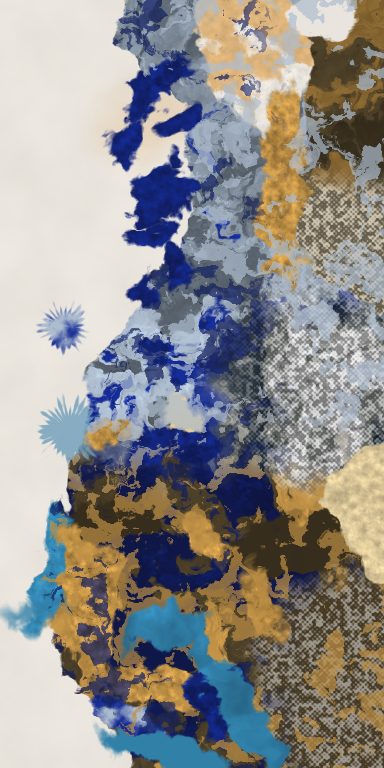
Reproduce this background procedurally as a Shadertoy shader.

```glsl
// Poured-paint abstract: white paper at left, woven gilded canvas at right,
// and a marbled spill of cobalt, teal, slate and gold between them.
// Noise-warped ellipses and strokes are layered over domain-warped marbling.
const vec3 PAPER = vec3(.915, .895, .865), CREAM = vec3(.89, .81, .62);
const vec3 COBALT = vec3(.08, .17, .58), NAVY = vec3(.06, .09, .28);
const vec3 SKY = vec3(.68, .74, .81), TEAL = vec3(.19, .50, .66);
const vec3 SLATE = vec3(.36, .40, .44), UMBER = vec3(.21, .175, .11);
const vec3 GOLD = vec3(.74, .56, .27), TAN = vec3(.86, .70, .48);

float hash(vec2 p) {
  return fract(sin(dot(p, vec2(127.1, 311.7))) * 43758.5453);
}

float noise(vec2 p) {
  vec2 i = floor(p), f = fract(p);
  f = f * f * (3. - 2. * f);
  return mix(mix(hash(i), hash(i + vec2(1, 0)), f.x),
             mix(hash(i + vec2(0, 1)), hash(i + vec2(1, 1)), f.x), f.y);
}

float fbm(vec2 p) {
  float sum = 0., amp = .52;
  for (int i = 0; i < 5; i++) {
    sum += amp * noise(p);
    p = mat2(1.6, 1.2, -1.2, 1.6) * p + 7.3;
    amp *= .5;
  }
  return sum;
}

vec2 warp(vec2 p, float scale, float amount) {
  return p + amount * (vec2(fbm(p * scale), fbm(p * scale + 31.7)) - .5);
}

// Three pigments folded together; b fills the middle
vec3 marble(vec2 p, float scale, vec3 a, vec3 b, vec3 c) {
  float n = fbm(warp(p * scale, .9, 3.5));
  vec3 col = mix(mix(a, b, smoothstep(.37, .45, n)), c, smoothstep(.55, .62, n));
  return col * (.8 + .4 * fbm(p * scale * 4. + n * 9.));
}

// Tilted ellipse mask; shape holds center and radii
float blob(vec2 p, vec4 shape, float tilt, float soft) {
  float c = cos(tilt), s = sin(tilt);
  vec2 q = mat2(c, -s, s, c) * (p - shape.xy) / shape.zw;
  return 1. - smoothstep(-soft, soft, (length(q) - 1.) * min(shape.z, shape.w));
}

void lay(inout vec3 col, vec3 pigment, vec2 p, vec4 shape, float tilt) {
  col = mix(col, pigment, blob(p, shape, tilt, .006));
}

float stroke(vec2 p, vec2 a, vec2 b, float width) {
  vec2 ab = b - a;
  float t = clamp(dot(p - a, ab) / dot(ab, ab), 0., 1.);
  return 1. - smoothstep(width - .005, width + .005, length(p - a - ab * t));
}

// Ink bloom with a feathered rim of rays
float bloom(vec2 d, float radius, float rays) {
  float rim = radius * (.55 + .13 * sin(atan(d.y, d.x) * rays) + .6 * noise(d * 45.));
  return 1. - smoothstep(rim - .01, rim + .01, length(d));
}

void mainImage(out vec4 fragColor, in vec2 fragCoord) {
  vec2 p = fragCoord / iResolution.xy * vec2(1, 2);
  vec2 w = warp(warp(p, 4., .12), 16., .1);
  float y = w.y, grain = fbm(p * 60.);
  vec3 gilt = GOLD * (.6 + .8 * grain), ink = mix(NAVY, COBALT, grain * 1.2);

  // Paper with a faint wash
  vec3 col = PAPER + .05 * (fbm(p * 9.) - .5);
  col = mix(col, TAN, .35 * blob(w, vec4(.40, 1.68, .12, .08), 0., .06));

  // Woven canvas, dark and gilded toward the top
  float weave = .5 + .5 * sin(p.x * 500.) * sin(p.y * 500.);
  float fleck = smoothstep(.3, .75, .65 * noise(p * 110.) + .35 * weave);
  vec3 cloth = mix(vec3(.40, .37, .30), vec3(.80, .76, .68), fleck);
  vec3 foil = marble(p, 8., UMBER, UMBER * 1.4, GOLD * .7);
  cloth = mix(cloth, foil, smoothstep(1.48, 1.6, y));
  float right = 1.09 - .3 * smoothstep(1.08, 1.32, y);
  col = mix(col, cloth, smoothstep(-.01, .01, w.x - right));

  // Main spill between its two edges
  float left = .32 - .22 * smoothstep(0., .45, y) + .15 * smoothstep(.5, .95, y)
    + .24 * smoothstep(1., 1.45, y) - .17 * smoothstep(1.65, 1.9, y);
  vec3 spill = marble(p, 8., COBALT, mix(SKY, SLATE, smoothstep(1.1, 1.4, y) * .5), SLATE);
  vec3 stone = marble(p, 7., SLATE * .8, vec3(.52, .53, .52), vec3(.70));
  stone += .35 * (fleck - .5) * smoothstep(.5, .75, p.x);
  spill = mix(spill, stone, smoothstep(.54, .62, w.x) * (1. - smoothstep(1.14, 1.3, y)));
  vec3 earth = marble(p, 7., NAVY, UMBER * 1.4, GOLD);
  spill = mix(earth, spill, smoothstep(.78, .92, y + .35 * max(w.x - .5, 0.)));
  float inside = smoothstep(-.006, .006, w.x - left);
  col = mix(col, spill, inside * smoothstep(-.008, .008, right - w.x));

  // Tan and gold pour at the top
  lay(col, mix(TAN, PAPER, smoothstep(.5, .65, fbm(w * 9.))) * (.9 + .2 * grain), w, vec4(.66, 1.88, .16, .22), 0.);
  lay(col, gilt, w, vec4(.74, 1.5, .06, .25), 0.);
  lay(col, gilt, w, vec4(.73, 1.28, .07, .035), 0.);
  lay(col, PAPER, w, vec4(.84, 1.98, .07, .07), .3);

  // Cobalt drops trailing down the paper
  for (float k = 0.; k < 15.; k++) {
    float h = hash(vec2(k, 3)), size = .022 + .028 * hash(vec2(k, 8));
    lay(col, ink, w, vec4(.35 + .13 * h, 1.23 + .041 * k, size, size * .9), h);
  }
  lay(col, ink, w, vec4(.43, 1.48, .07, .06), 0.);

  // Feathered blooms and teal wash on the left
  vec3 inkBlue = mix(COBALT, SKY, smoothstep(.3, .7, fbm(p * 22.)));
  col = mix(col, inkBlue, bloom(p - vec2(.165, 1.15), .06, 23.));
  col = mix(col, mix(TEAL, SKY, .5), .8 * bloom(p - vec2(.18, .88), .08, 30.));
  lay(col, TEAL * (.8 + .5 * grain), w, vec4(.125, .53, .045, .16), -.25);
  col = mix(col, TEAL, .8 * blob(w, vec4(.07, .425, .09, .02), .1, .015));

  // Navy, cream and gold folds
  lay(col, gilt, w, vec4(.31, .89, .07, .04), .4);
  lay(col, ink, w, vec4(.47, .86, .11, .055), .2);
  lay(col, CREAM, w, vec4(.5, .93, .05, .03), -.4);
  lay(col, gilt, w, vec4(.24, .48, .085, .19), .1);
  lay(col, UMBER, w, vec4(.3, .67, .13, .06), -.2);
  lay(col, NAVY, w, vec4(.41, .6, .14, .03), -.1);
  lay(col, UMBER, w, vec4(.84, .57, .27, .07), -.12);
  lay(col, gilt, w, vec4(.56, .61, .04, .1), .4);

  // Worn grey cloth on the right
  vec3 worn = mix(UMBER * 1.3, PAPER * .8, fleck * .75);
  col = mix(col, worn, blob(w, vec4(.95, .18, .31, .31), 0., .04));
  lay(col, gilt * .9, w, vec4(.70, .42, .04, .13), .2);

  // Teal river on its navy bed
  lay(col, gilt, w, vec4(.41, .23, .14, .075), -.25);
  lay(col, NAVY, w, vec4(.42, .36, .13, .085), -.3);
  lay(col, ink, w, vec4(.56, .17, .055, .12), .1);
  lay(col, inkBlue, w, vec4(.34, .12, .11, .04), -.6);

  // Fine folds of pale, dark and gold over all the paint
  float fold = fbm(warp(p * 17., .9, 3.));
  vec3 pale = mix(GOLD, SKY, smoothstep(.7, .95, y));
  col = mix(col, pale, .7 * inside * smoothstep(.58, .64, fold));
  col = mix(col, ink * .8, .7 * inside * (1. - smoothstep(.34, .4, fold)) * smoothstep(.8, .6, p.x));

  // Smooth teal and pale leaf
  vec2 bend = vec2(.57, .2);
  float river = max(stroke(w, vec2(.55, .38), bend, .025), stroke(w, bend, vec2(.7, 0), .035));
  river = max(river, blob(w, vec4(.46, .39, .12, .045), .15, .007));
  col = mix(col, TEAL * (.7 + .6 * fbm(w * 12.)), river);
  lay(col, TEAL, w, vec4(.41, .03, .17, .05), -.25);
  lay(col, CREAM * (.7 + .5 * grain), w, vec4(1.02, .69, .17, .19), -.2);
  lay(col, gilt, w, vec4(.77, .633, .02, .022), 0.);
  fragColor = vec4(clamp(col, 0., 1.), 1.);
}
```
